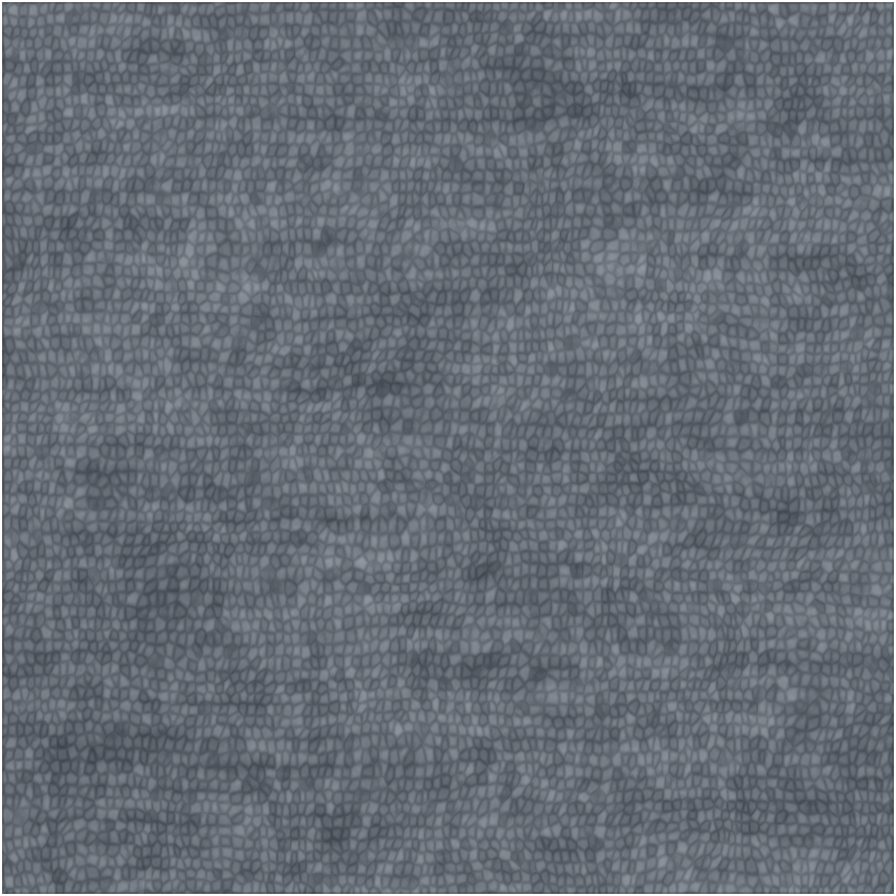
This texture is drawn by a Shadertoy shader. Its source:

```glsl
float hash(vec2 p) {
    vec3 q = fract(p.xyx * vec3(0.1031, 0.1030, 0.0973));
    q += dot(q, q.yzx + 33.33);
    return fract((q.x + q.y) * q.z);
}

float noise(vec2 p) {
    vec2 cell = floor(p), f = fract(p);
    f = f * f * (3.0 - 2.0 * f);
    return mix(mix(hash(cell), hash(cell + vec2(1, 0)), f.x),
               mix(hash(cell + vec2(0, 1)), hash(cell + vec2(1, 1)), f.x), f.y);
}

// Leaning stitches in jittered rows: x is roundness, y is yarn tone
vec2 stitches(vec2 p) {
    vec2 base = floor(p);
    float nearest = 9.0, second = 9.0, toneSum = 0.0, weightSum = 0.0;
    for (int j = -1; j <= 1; j++) {
        for (int i = -1; i <= 1; i++) {
            vec2 id = base + vec2(i, j);
            vec2 jitter = vec2(hash(id + 17.0), hash(id + 53.0)) - 0.5;
            vec2 d = p - id - 0.5 - jitter * vec2(0.85, 0.4);
            d.x -= d.y * (hash(id + 91.0) - 0.35) * 0.6;
            float dist = length(d);
            float weight = exp(-9.0 * dist * dist);
            toneSum += weight * hash(id + 131.0);
            weightSum += weight;
            second = min(second, max(nearest, dist));
            nearest = min(nearest, dist);
        }
    }
    float roundness = smoothstep(-0.05, 0.65, second - nearest);
    return vec2(roundness, toneSum / max(weightSum, 1e-5));
}

// Broad heathered patches, stretched along the rows
float heather(vec2 uv) {
    float sum = 0.0, gain = 0.5;
    vec2 p = uv * vec2(5, 9) + 7.0;
    for (int i = 0; i < 4; i++) {
        sum += gain * (noise(p) - 0.5);
        p = p * 2.03 + 19.0;
        gain *= 0.75;
    }
    return sum;
}

void mainImage(out vec4 fragColor, in vec2 fragCoord) {
    vec2 uv = fragCoord / iResolution.xy;
    float pixel = 1.0 / min(iResolution.x, iResolution.y);

    // Slightly wavy knitted rows
    vec2 wave = vec2(noise(uv * 14.0), noise(uv * vec2(9, 16) + 40.0)) - 0.5;
    vec2 knit = uv * vec2(102, 74) + wave * vec2(1.6, 0.9) + 10.0;
    vec2 stitch = stitches(knit);
    float streak = noise(vec2(uv.x * 11.0, knit.y)) - 0.5;
    float fuzz = noise(uv * vec2(230, 190)) - 0.5;

    float light = 0.411 + 0.105 * (stitch.x - 0.5) + 0.11 * (stitch.y - 0.5);
    light += 0.10 * heather(uv) + 0.055 * streak + 0.035 * fuzz;
    vec3 color = light + vec3(-0.006, 0.018, 0.052);

    // Dark rim inside a thin white margin
    vec2 side = min(uv, 1.0 - uv);
    float inset = min(side.x, side.y);
    color *= mix(0.72, 1.0, smoothstep(0.0025, 0.0055, inset));
    float margin = 1.0 - smoothstep(-0.5 * pixel, 0.5 * pixel, inset - 0.0025);
    color = mix(color, vec3(1), margin);
    fragColor = vec4(color, 1);
}
```
